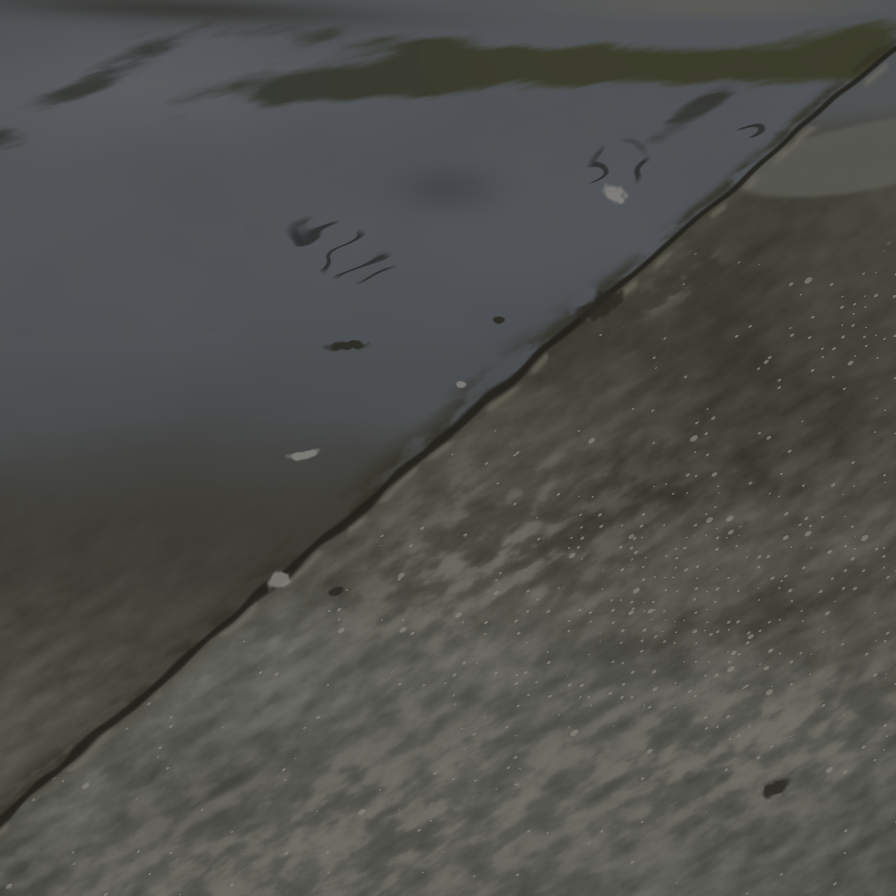
Write a WebGL 1 fragment shader that draws this texture.

```glsl
precision highp float;
// Wet concrete beside dry concrete, split by a diagonal dirt-filled joint.
// Soft masks place the water, moss and stains; stretched value noise adds
// grain, and hashed cells scatter the pale grit.
uniform vec2 u_resolution;

float hash(vec2 p) {
  vec3 q = fract(p.xyx * 0.1031);
  q += dot(q, q.yzx + 33.33);
  return fract((q.x + q.y) * q.z);
}

float noise(vec2 p) {
  vec2 i = floor(p), f = fract(p), e = vec2(1.0, 0.0);
  f = f * f * (3.0 - 2.0 * f);
  return mix(mix(hash(i), hash(i + e.xy), f.x),
             mix(hash(i + e.yx), hash(i + e.xx), f.x), f.y);
}

float fbm(vec2 p) {
  float sum = 0.0, amp = 0.5;
  for (int i = 0; i < 5; i++) {
    sum += amp * noise(p);
    p = mat2(1.6, 1.2, -1.2, 1.6) * p + 7.3;
    amp *= 0.5;
  }
  return sum;
}

vec2 turn(vec2 p, float a) {
  return vec2(cos(a) * p.x + sin(a) * p.y, cos(a) * p.y - sin(a) * p.x);
}

// Soft ellipse: centre, radii, tilt.
float blob(vec2 p, float x, float y, float rx, float ry, float tilt) {
  vec2 q = turn(p - vec2(x, y), tilt) / vec2(rx, ry);
  return exp(-dot(q, q));
}

// Solid fragment with a ragged, smoothed rim.
float chip(vec2 p, float x, float y, float rx, float ry, float tilt) {
  vec2 q = turn(p - vec2(x, y), tilt) / vec2(rx, ry);
  return 1.0 - smoothstep(0.65, 1.2, length(q) + 0.6 * noise(p * 160.0) - 0.3);
}

// Pale stones, at most one per cell.
float grit(vec2 p, float cells, float density) {
  vec2 id = floor(p * cells);
  vec2 q = fract(p * cells) - 0.3 - 0.4 * vec2(hash(id + 3.1), hash(id + 8.7));
  float size = 0.09 + 0.15 * hash(id + 5.5);
  q = turn(q, 0.6) * vec2(0.8, 1.4);
  return (1.0 - smoothstep(size * 0.5, size, length(q))) * step(hash(id), density);
}

void main() {
  vec2 p = gl_FragCoord.xy / u_resolution;
  float broad = fbm(p * vec2(5.0, 8.0)) - 0.48;
  float grain = fbm(turn(p, 0.55) * vec2(32.0, 75.0));
  float streak = fbm(turn(p, 0.25) * vec2(13.0, 65.0));
  float joint = (p.y - 0.085 - 0.863 * p.x) / 1.321 + 0.006 * (noise(p * 28.0) - 0.5);

  // Left slab: damp brown foot below blue-grey water.
  vec3 wet = mix(vec3(0.28, 0.285, 0.285), vec3(0.315, 0.33, 0.345), smoothstep(0.45, 0.66, p.y));
  wet += 0.035 * broad + 0.03 * blob(p, 0.12, 0.9, 0.3, 0.06, 0.1);
  vec3 damp = mix(vec3(0.32, 0.31, 0.275), vec3(0.245, 0.24, 0.215), smoothstep(0.16, 0.4, p.y));
  damp += 0.12 * (grain - 0.5) * (1.0 - smoothstep(0.2, 0.5, p.y));
  vec3 left = mix(damp, wet, smoothstep(0.4, 0.53, p.y + 0.06 * broad - 0.05 * p.x));
  left -= 0.045 * blob(p, 0.5, 0.79, 0.055, 0.025, 0.0);

  // Moss band, silt streaks and the far edge.
  float moss = blob(p, 0.4, 0.907, 0.2, 0.022, 0.09) + blob(p, 0.77, 0.926, 0.25, 0.023, 0.02)
             + 0.6 * blob(p, 0.4, 0.955, 0.22, 0.018, -0.08) + 0.8 * blob(p, 0.96, 0.95, 0.06, 0.035, 0.0);
  moss = smoothstep(0.3, 0.8, moss + 0.9 * (streak - 0.45));
  left = mix(left, mix(vec3(0.2, 0.205, 0.175), vec3(0.22, 0.225, 0.14), smoothstep(0.25, 0.7, p.x)), 0.85 * moss);
  float silt = blob(p, 0.11, 0.915, 0.17, 0.022, 0.42) + blob(p, 0.0, 0.842, 0.06, 0.015, 0.1)
             + blob(p, 0.78, 0.88, 0.09, 0.018, 0.6);
  left = mix(left, vec3(0.18, 0.185, 0.165), 0.75 * smoothstep(0.45, 0.8, silt * (0.3 + streak)));
  left = mix(left, vec3(0.21, 0.205, 0.19), 0.8 * blob(p, 0.2, 0.99, 0.22, 0.015, -0.04));
  left = mix(left, vec3(0.37, 0.365, 0.34), 0.8 * blob(p, 0.8, 0.995, 0.18, 0.015, 0.0));

  // Curled twigs: thin noise ridges inside small patches.
  float ridge = abs(noise(turn(p, 0.35) * vec2(28.0, 70.0)) - 0.5);
  float patches = blob(p, 0.38, 0.72, 0.07, 0.033, -0.4) + blob(p, 0.69, 0.815, 0.04, 0.03, 0.5)
                + blob(p, 0.85, 0.858, 0.03, 0.015, 0.0);
  left = mix(left, vec3(0.16), 0.8 * (1.0 - smoothstep(0.04, 0.12, ridge)) * smoothstep(0.35, 0.6, patches));

  // Right slab: olive far side, paler worn concrete up close.
  vec3 right = mix(vec3(0.345, 0.345, 0.32), vec3(0.265, 0.262, 0.225), smoothstep(0.2, 0.68, p.y + 0.15 * p.x - 0.09));
  right += 0.1 * broad + 0.17 * (grain - 0.48) * (1.0 - 0.6 * smoothstep(0.4, 0.7, p.y));
  right -= 0.06 * (blob(p, 0.71, 0.45, 0.1, 0.045, 0.4) + blob(p, 0.8, 0.3, 0.14, 0.05, 0.2)
         + 0.7 * blob(p, 0.93, 0.53, 0.12, 0.06, 0.2) + 0.5 * blob(p, 0.84, 0.73, 0.1, 0.05, 0.6));
  float worn = blob(p, 0.42, 0.07, 0.3, 0.09, 0.3) + blob(p, 0.55, 0.38, 0.14, 0.07, 0.5)
             + blob(p, 0.85, 0.17, 0.16, 0.06, 0.3) + blob(p, 0.75, 0.68, 0.055, 0.016, 0.6);
  right = mix(right, vec3(0.45, 0.435, 0.405), 0.7 * min(worn, 1.0) * smoothstep(0.4, 0.68, grain));
  right = mix(right, vec3(0.315, 0.325, 0.33), smoothstep(0.83, 0.88, p.y - 0.1 * p.x + 0.09));
  float puddle = blob(p, 0.97, 0.826, 0.15, 0.036, 0.2);
  right = mix(right, vec3(0.355, 0.355, 0.335), 0.85 * smoothstep(0.3, 0.45, puddle + 0.2 * broad));
  float density = 0.04 + 0.4 * blob(p, 0.76, 0.33, 0.2, 0.12, 0.4) + 0.35 * blob(p, 0.95, 0.63, 0.07, 0.06, 0.0);
  float stones = max(grit(p, 46.0, density * 0.6), grit(p + 0.37, 85.0, density));
  right = mix(right, vec3(0.52, 0.51, 0.48), 0.75 * stones * (1.0 - smoothstep(0.68, 0.76, p.y)));

  // Joint: dark seam, dirt spilling left, pale broken rim right.
  vec3 col = mix(right, left, smoothstep(-0.004, 0.004, joint));
  float nearby = 1.0 - smoothstep(0.55, 0.75, p.x);
  float dirt = exp(-pow(abs(joint - 0.008) / (0.006 + 0.012 * nearby), 2.0));
  col = mix(col, vec3(0.19, 0.185, 0.145), 0.75 * dirt * smoothstep(0.3, 0.65, grain));
  float width = 0.0025 + 0.005 * nearby * noise(p * 35.0);
  col = mix(col, vec3(0.12, 0.115, 0.095), 0.85 * (1.0 - smoothstep(width * 0.4, width + 0.002, abs(joint))));
  float rim = exp(-pow(abs(joint + 0.009) / 0.004, 2.0));
  col = mix(col, vec3(0.44, 0.42, 0.38), 0.6 * rim * smoothstep(0.45, 0.7, noise(p * 40.0)));

  // Loose leaves and litter.
  float dark = chip(p, 0.375, 0.34, 0.009, 0.005, 0.2) + chip(p, 0.865, 0.12, 0.018, 0.008, 0.5)
             + chip(p, 0.557, 0.643, 0.006, 0.004, 0.0) + chip(p, 0.387, 0.614, 0.022, 0.005, 0.1)
             + chip(p, 0.67, 0.66, 0.03, 0.012, 0.6);
  col = mix(col, vec3(0.16, 0.155, 0.13), 0.85 * min(dark, 1.0));
  float pale = chip(p, 0.685, 0.784, 0.014, 0.01, -0.5) + chip(p, 0.337, 0.492, 0.018, 0.005, 0.2)
             + chip(p, 0.312, 0.352, 0.014, 0.009, 0.7) + chip(p, 0.515, 0.571, 0.006, 0.004, 0.0);
  col = mix(col, vec3(0.54, 0.53, 0.51), 0.8 * min(pale, 1.0));
  gl_FragColor = vec4(col, 1.0);
}
```
